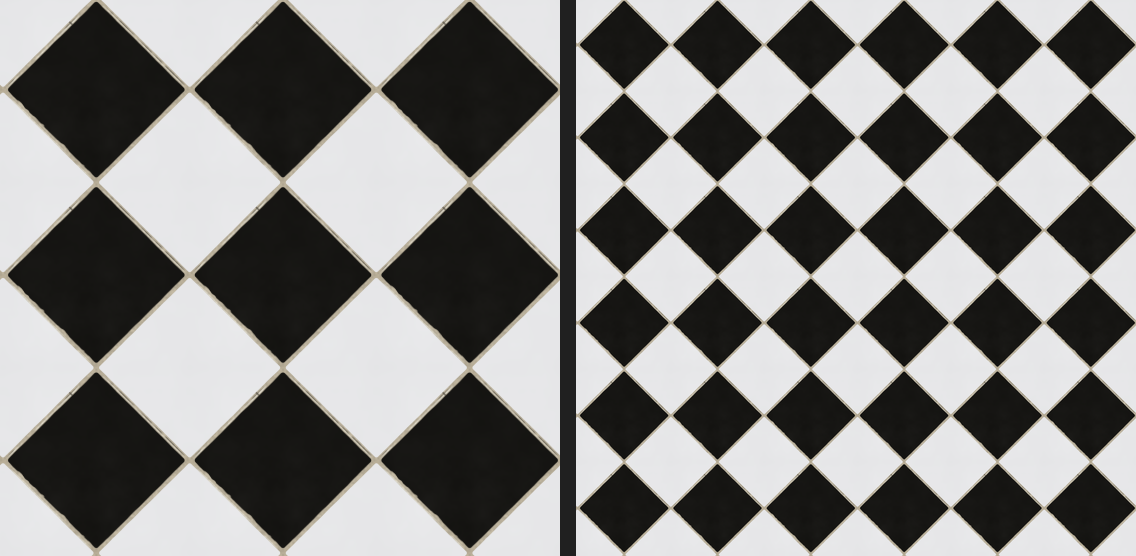
Left: one tile. Right: repeated 2 by 2.
A Shadertoy shader for this pattern:

```glsl
const float REPEATS = 3.0;
const vec2 TILE_CENTER = vec2(0.516);

const vec3 WHITE_GLAZE = vec3(0.908, 0.909, 0.916);
const vec3 BLACK_GLAZE = vec3(0.086, 0.083, 0.074);
const vec3 GROUT = vec3(0.71, 0.67, 0.585);
const vec3 PALE_GROUT = vec3(0.84, 0.82, 0.76);
const vec3 SHADOW = vec3(0.27, 0.25, 0.21);

float hash(vec2 p) {
    return fract(sin(dot(p, vec2(127.1, 311.7))) * 43758.5);
}

// Value noise over one cell; the lattice wraps after `period` steps
float wrapNoise(vec2 cell, float period) {
    vec2 p = cell * period;
    vec2 i = floor(p);
    vec2 f = fract(p);
    f = f * f * (3.0 - 2.0 * f);
    vec2 a = mod(i, period);
    vec2 b = mod(i + 1.0, period);
    return mix(mix(hash(a), hash(vec2(b.x, a.y)), f.x),
               mix(hash(vec2(a.x, b.y)), hash(b), f.x), f.y);
}

float wrapFbm(vec2 cell, float period) {
    float sum = 0.0;
    float gain = 0.5;
    for (int octave = 0; octave < 4; octave++) {
        sum += gain * wrapNoise(cell, period);
        period *= 2.0;
        gain *= 0.5;
    }
    return sum / 0.9375;
}

// Rounded square standing on its corner
float diamondDistance(vec2 p, float halfSide, float radius) {
    vec2 q = abs(vec2(p.x + p.y, p.x - p.y)) * 0.70711 - halfSide + radius;
    return length(max(q, 0.0)) + min(max(q.x, q.y), 0.0) - radius;
}

float coverage(float d, float pixel) {
    return 1.0 - smoothstep(-0.7 * pixel, 0.7 * pixel, d);
}

float band(float x, float center, float width) {
    return 1.0 - smoothstep(0.0, width, abs(x - center));
}

// t runs across the joint from the black tile (0) to the white one (1)
vec3 groutColor(vec2 p, vec2 cell, float t) {
    float left = 1.0 - smoothstep(-0.03, 0.03, p.x);
    float top = smoothstep(-0.03, 0.03, p.y);
    float node = smoothstep(0.44, 0.49, max(abs(p.x), abs(p.y)));
    float patches = wrapFbm(cell, 9.0);
    float grain = wrapNoise(cell, 90.0);

    // Lit glaze rim: inner on the upper sides, outer on the lower left
    float innerRim = top * band(t, 0.35, 0.4) * mix(0.65, 1.0, left);
    float outerRim = left * (1.0 - top) * band(t, 0.9, 0.4);
    float rim = max(innerRim, outerRim) * smoothstep(0.25, 0.6, patches);
    vec3 color = mix(GROUT, PALE_GROUT, max(rim, 0.25 * patches) * (1.0 - node));

    // Dirt in the recess and a broken dark seam along the upper sides
    float seam = top * band(t, 0.62, 0.25) * smoothstep(0.48, 0.7, patches);
    float recess = 0.45 * (1.0 - smoothstep(0.0, 0.3, t));
    color = mix(color, SHADOW, max(0.5 * seam, recess) * (1.0 - node));

    // Small nick across the upper left joint
    float along = (p.x + p.y) * 0.70711;
    float nick = left * top * band(along, 0.157, 0.009);
    color = mix(color, SHADOW, 0.6 * nick);
    return color * (0.94 + 0.12 * grain);
}

void mainImage(out vec4 fragColor, in vec2 fragCoord) {
    vec2 uv = fragCoord / iResolution.xy;
    float pixel = REPEATS / iResolution.y;
    vec2 cell = fract(uv * REPEATS - TILE_CENTER + 0.5);
    vec2 p = cell - 0.5;
    vec2 whiteP = fract(cell + 0.5) - 0.5;

    // Hand-cut edges, most chipped at the lower left
    float wobble = 0.005 * (wrapFbm(cell, 12.0) - 0.5);
    float lowerLeft = smoothstep(0.0, 0.1, -p.x) * smoothstep(0.0, 0.1, -p.y);
    float chips = 0.007 * lowerLeft * smoothstep(0.5, 0.9, wrapNoise(cell, 32.0));
    float blackD = diamondDistance(p, 0.338, 0.014) + wobble + chips;
    float whiteD = diamondDistance(whiteP, 0.346, 0.012) + 0.7 * wobble;

    // Joint
    float t = clamp(blackD / max(blackD + whiteD, 0.001), 0.0, 1.0);
    vec3 color = groutColor(p, cell, t);

    // White glaze with faint clouds
    float clouds = wrapFbm(cell, 4.0) - 0.5;
    color = mix(color, WHITE_GLAZE + 0.025 * clouds, coverage(whiteD, pixel));

    // Black glaze with uneven smudges, stronger in the lower half
    float smudge = wrapFbm(cell, 7.0) - 0.5;
    float smudgeGain = mix(0.05, 0.025, smoothstep(-0.2, 0.2, p.y));
    color = mix(color, BLACK_GLAZE + smudgeGain * smudge, coverage(blackD, pixel));

    fragColor = vec4(color, 1.0);
}
```
